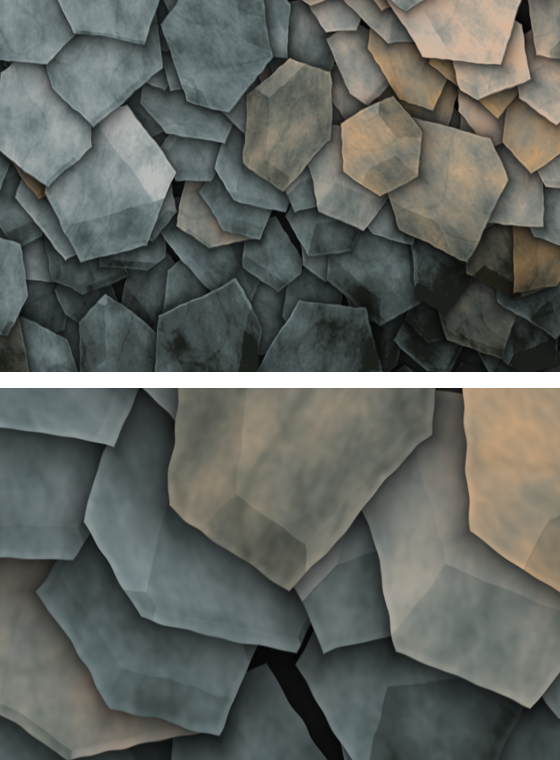
Top: the whole. Bottom: its middle third, enlarged.
Give the GLSL for this texture, as a Shadertoy shader.

```glsl
// A cave wall of cloudy blue-grey crystals, hanging in overlapping rows.
// Each crystal is a jittered six-sided polygon with bevelled facets, painted
// from the bottom row up; gradient noise gives the milky veins and stains.

#define CELL vec2(0.155, 0.132)
#define BIG_SCALE 1.45
#define BIG_SHARE 0.32
#define STRETCH 1.35
#define TILT 1.3
#define BASE_TONE 0.56
#define CLOUD 0.50
#define GRAIN 0.07
#define SHADOW_DEPTH 0.62
#define SHADOW_WIDTH 0.017
#define WARM_CENTRE vec2(1.35, 0.92)
#define DARK_CENTRE vec2(1.25, 0.05)

const float TAU = 6.2831853;

vec2 hash2(vec2 p) {
    vec3 q = fract(p.xyx * vec3(0.1031, 0.1030, 0.0973));
    q += dot(q, q.yzx + 33.33);
    return fract((q.xx + q.yz) * q.zy);
}

// Gradient noise, roughly -0.7 to 0.7
float gradDot(vec2 cell, vec2 offset) {
    return dot(hash2(cell) * 2.0 - 1.0, offset);
}

float noise(vec2 p) {
    vec2 i = floor(p), f = fract(p);
    vec2 u = f * f * f * (f * (f * 6.0 - 15.0) + 10.0);
    vec2 e = vec2(1.0, 0.0);
    return mix(mix(gradDot(i, f), gradDot(i + e, f - e), u.x),
               mix(gradDot(i + e.yx, f - e.yx), gradDot(i + 1.0, f - 1.0), u.x), u.y);
}

float fbm(vec2 p) {
    float sum = 0.0, amp = 0.6;
    for (int i = 0; i < 4; i++) {
        sum += amp * noise(p);
        p = mat2(1.6, 1.2, -1.2, 1.6) * p + 5.7;
        amp *= 0.58;
    }
    return sum;
}

// Mineral colour from dark gap to pale face
vec3 mineral(float tone) {
    vec3 c = mix(vec3(0.11, 0.12, 0.10), vec3(0.27, 0.30, 0.29), smoothstep(0.0, 0.3, tone));
    c = mix(c, vec3(0.40, 0.44, 0.43), clamp((tone - 0.3) / 0.2, 0.0, 1.0));
    c = mix(c, vec3(0.53, 0.56, 0.55), clamp((tone - 0.5) / 0.2, 0.0, 1.0));
    return mix(c, vec3(0.74, 0.72, 0.69), clamp((tone - 0.7) / 0.3, 0.0, 1.0));
}

// Broad light over the wall: dim below, darkest at lower right, bright at upper right
float wallLight(vec2 p, float zone) {
    float light = 0.30 * (smoothstep(-0.05, 0.5, p.y) - 0.8);
    light -= 0.24 * smoothstep(0.6, 0.1, length(p - DARK_CENTRE));
    return light + 0.17 * zone;
}

void paintCrystal(inout vec3 col, vec2 p, vec2 centre, vec2 id, float size, float px) {
    vec2 rnd = hash2(id + 7.1), rnd2 = hash2(id + 17.3);
    float tilt = (rnd.x - 0.5) * TILT + 0.2;
    float c = cos(tilt), s = sin(tilt);
    vec2 q = mat2(c, -s, s, c) * (p - centre);
    q.y /= STRETCH;
    if (length(q) > size * 1.6 + 0.08) return;

    // Outline and bevels from half-planes
    float d = -1.0, ridge = 0.0, facet = 0.0;
    for (int i = 0; i < 6; i++) {
        vec2 h = hash2(id * 3.0 + float(i) * 11.7);
        vec2 h2 = hash2(id * 5.0 + float(i) * 4.3 + 2.0);
        float a = TAU * (float(i) + rnd2.y + 0.5 * (h.x - 0.5)) / 6.0;
        vec2 dir = vec2(sin(a), -cos(a));
        float edge = dot(q, dir) - size * (0.75 + 0.35 * h.y);
        float bevel = edge + size * 0.65 * h2.x * h2.x;
        float shade = 0.32 * (h2.y - 0.5) + 0.09 * dot(dir, vec2(-0.3, 0.8));
        facet = mix(facet, shade, smoothstep(-px, px, bevel - ridge));
        ridge = max(ridge, bevel);
        d = max(d, edge);
    }

    // Shadow cast on whatever lies behind
    col *= 1.0 - SHADOW_DEPTH * exp(-max(d, 0.0) / SHADOW_WIDTH);
    if (d > px) return;

    // Cloudy interior, streaks, fine cracks and a pale rim
    float zone = smoothstep(0.75, 0.1, length(centre - WARM_CENTRE));
    float cloud = fbm(q * 11.0 + id * 7.0);
    float grain = noise(q * vec2(75.0, 30.0) + id) + noise(q * 130.0);
    float crack = smoothstep(0.035, 0.0, abs(noise(q * 7.0 + id * 3.0)));
    float tone = BASE_TONE + wallLight(p, zone) + 0.30 * (rnd2.x - 0.5) + facet;
    tone += CLOUD * cloud + GRAIN * grain - 0.06 * crack;
    tone += 0.10 * smoothstep(-0.008, -0.001, d);

    // Blue-grey by default, with rosy and ochre crystals
    float warm = clamp(zone * 0.9 + 0.7 * step(0.84, rnd.y), 0.0, 1.0);
    float ochre = max(zone * step(0.62, rnd.y), step(0.97, rnd.y));
    vec3 face = mineral(tone) * mix(vec3(0.96, 1.0, 1.03), vec3(1.13, 0.98, 0.86), warm * (0.75 + cloud));
    face = mix(face, vec3(0.55, 0.44, 0.30) * (0.45 + 0.9 * tone), ochre * clamp(0.6 + cloud, 0.0, 0.9));
    col = mix(col, face, smoothstep(px, -px, d));
}

void mainImage(out vec4 fragColor, in vec2 fragCoord) {
    vec2 p = fragCoord / iResolution.y;
    float px = 1.1 / iResolution.y;

    // Slightly chipped edges
    vec2 chipped = p + 0.010 * vec2(noise(p * 8.0), noise(p * 8.0 + 31.0));
    chipped += 0.004 * vec2(noise(p * 38.0), noise(p * 38.0 + 13.0));

    vec3 col = mineral(0.16 + 0.2 * fbm(p * 14.0));
    for (int layer = 0; layer < 2; layer++) {
        float scale = layer == 0 ? 1.0 : BIG_SCALE;
        vec2 cell = CELL * scale;
        vec2 home = floor(p / cell);
        for (int j = -3; j <= 3; j++)
        for (int i = -2; i <= 2; i++) {
            vec2 grid = home + vec2(i, j);
            vec2 id = grid + 40.0 * float(layer) + 23.0;
            vec2 rnd = hash2(id), pick = hash2(id + 61.0);
            if (layer == 1 && pick.x > BIG_SHARE) continue;
            vec2 centre = (grid + 0.15 + 0.7 * rnd) * cell;
            paintCrystal(col, chipped, centre, id, scale * mix(0.070, 0.122, pick.y), px);
        }
    }
    fragColor = vec4(clamp(col, 0.0, 1.0), 1.0);
}
```
